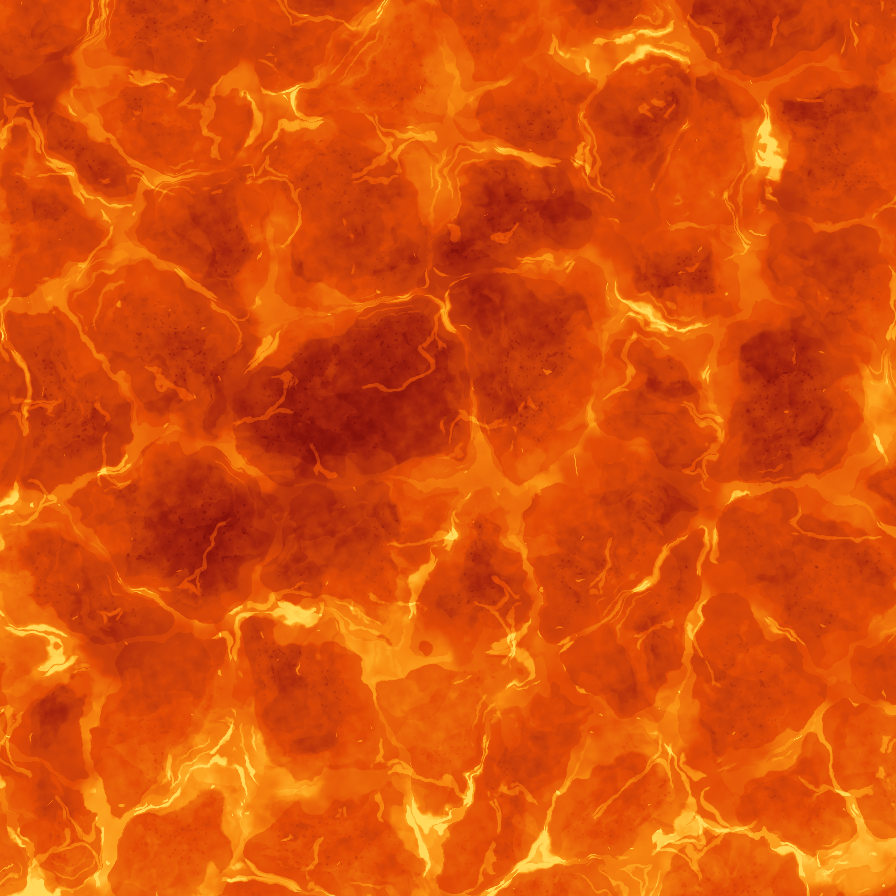
This texture is drawn by a three.js fragment shader. Its source:

```glsl
// Painted molten lava: dark crust cells split by glowing, broken orange veins.
varying vec2 vUv;

vec2 hash2(vec2 p) {
  vec2 k = vec2(dot(p, vec2(127.1, 311.7)), dot(p, vec2(269.5, 183.3)));
  return fract(sin(k) * 43758.5453);
}

// Layered, bent sines, roughly -1 to 1
float waves(vec2 p) {
  float sum = 0.0, amp = 0.5;
  for (int i = 0; i < 5; i++) {
    vec2 q = p + 0.8 * sin(p.yx * 0.9 + vec2(1.7, 4.1));
    sum += amp * sin(q.x) * cos(q.y);
    p = mat2(1.6, 1.2, -1.2, 1.6) * p + 3.7;
    amp *= 0.5;
  }
  return sum;
}

// Cellular noise: x = rounded distance to the cell border, y = cell random
vec2 cells(vec2 p) {
  vec2 base = floor(p), home = vec2(0.0), toHome = vec2(0.0);
  float nearest = 9.0;
  for (int j = -1; j <= 1; j++) {
    for (int i = -1; i <= 1; i++) {
      vec2 id = base + vec2(float(i), float(j));
      vec2 r = id + hash2(id) - p;
      if (dot(r, r) < nearest) {
        nearest = dot(r, r);
        home = id;
        toHome = r;
      }
    }
  }
  float borders = 0.0;
  for (int j = -2; j <= 2; j++) {
    for (int i = -2; i <= 2; i++) {
      vec2 id = home + vec2(float(i), float(j));
      vec2 r = id + hash2(id) - p;
      vec2 gap = r - toHome;
      if (dot(gap, gap) > 0.0001)
        borders += exp(-14.0 * dot(0.5 * (toHome + r), normalize(gap)));
    }
  }
  return vec2(-log(borders) / 14.0, hash2(home + 7.0).x);
}

// Scattered specks, one at most per grid square
float flecks(vec2 p, float share, float stretch) {
  vec2 r = hash2(floor(p));
  vec2 q = fract(p) - 0.3 - 0.4 * r;
  float a = 6.283 * fract(r.x * 17.0), size = 0.08 + 0.2 * r.y;
  q = mat2(cos(a), sin(a), -sin(a), cos(a)) * q * vec2(1.0, stretch);
  return smoothstep(size, size * 0.5, length(q)) * step(fract(r.x * 7.3 + r.y * 5.1), share);
}

// Heat to colour, one palette step per unit
vec3 lavaColor(float heat) {
  vec3 c = mix(vec3(0.53, 0.07, 0.04), vec3(0.65, 0.14, 0.05), clamp(heat + 1.0, 0.0, 1.0));
  c = mix(c, vec3(0.78, 0.24, 0.04), clamp(heat, 0.0, 1.0));
  c = mix(c, vec3(0.89, 0.29, 0.02), clamp(heat - 1.0, 0.0, 1.0));
  c = mix(c, vec3(0.92, 0.40, 0.04), clamp(heat - 2.0, 0.0, 1.0));
  c = mix(c, vec3(0.97, 0.52, 0.06), clamp(heat - 3.0, 0.0, 1.0));
  c = mix(c, vec3(0.99, 0.64, 0.13), clamp(heat - 4.0, 0.0, 1.0));
  return mix(c, vec3(1.0, 0.84, 0.34), clamp(heat - 5.0, 0.0, 1.0));
}

void main() {
  vec2 uv = vUv;
  vec2 warped = uv + 0.04 * vec2(waves(uv * 14.0 + 2.0), waves(uv * 14.0 + 41.0));
  vec2 ragged = warped + 0.007 * vec2(waves(uv * 80.0 + 9.0), waves(uv * 80.0 + 55.0));
  vec2 cell = cells(ragged * 6.4 + 3.0);
  float d = cell.x / 6.4;
  float patches = waves(uv * 13.0 + 17.0);
  float hotSpots = waves(uv * 23.0 + 63.0);
  float low = smoothstep(0.65, 0.0, uv.y);

  // Crust: mottled red, hotter toward the bottom, the top and the right glow
  float heat = 0.45 + 1.2 * waves(uv * 9.0 + 8.0) + 0.5 * waves(uv * 60.0);
  heat += 0.5 * waves(uv * 190.0 + 4.0) * smoothstep(0.0, 0.03, d);
  heat += 1.5 * low + 0.7 * smoothstep(0.65, 1.0, uv.y);
  vec2 toGlow = (uv - vec2(1.02, 0.57)) * vec2(9.0, 8.0);
  heat += 2.2 * exp(-dot(toGlow, toGlow));
  heat += 1.1 * (cell.y - 0.5) * smoothstep(0.0, 0.05, d);

  // Translucent washes with crisp rims
  for (int i = 0; i < 3; i++) {
    float wash = waves(ragged * (10.0 + 6.0 * float(i)) + 23.0 * float(i));
    heat += 0.45 * (smoothstep(0.0, 0.05, wash) - 0.5);
  }

  // Dark pores in the crust
  float pores = flecks(ragged * 75.0, 0.5, 1.3) + flecks(uv * 130.0 + 5.0, 0.5, 1.0);
  heat -= 0.6 * pores * smoothstep(-0.3, 0.2, hotSpots) * smoothstep(0.01, 0.03, d);

  // Veins: soft halo, a broad wash that comes and goes, a thin ragged line
  float flow = smoothstep(-0.3, 0.1, waves(uv * 17.0 + 77.0));
  heat += (0.5 + 0.5 * flow) * smoothstep(0.065, 0.0, d);
  float width = 0.003 + 0.03 * smoothstep(-0.2, 0.4, patches);
  heat += (0.25 + 0.7 * flow + 0.5 * low) * smoothstep(width, width * 0.8, d);
  float thread = 0.002 + 0.007 * smoothstep(-0.3, 0.4, hotSpots);
  heat += 0.7 * flow * smoothstep(thread, thread * 0.6, d);

  // Fine broken cracks inside the crust
  float crack = abs(cells(ragged * 9.0 + 31.0).x) / 9.0;
  heat += 1.5 * smoothstep(0.0026, 0.0012, crack) * smoothstep(0.16, 0.24, waves(uv * 27.0 + 90.0));

  // Yellow cores and thin brush strokes that follow the veins
  float core = 0.0045 * smoothstep(0.2, 0.5, hotSpots);
  heat += 2.0 * smoothstep(core + 0.001, core * 0.5, abs(d - 0.002)) * smoothstep(0.2, 0.28, hotSpots);
  float stroke = abs(fract(d * 90.0 + 0.6 * hotSpots) - 0.5) / 90.0;
  float strokeMask = smoothstep(0.32, 0.42, waves(uv * 21.0 + 12.0)) * smoothstep(0.03, 0.02, d);
  heat += 1.1 * strokeMask * smoothstep(0.0018, 0.0006, stroke);

  // Sparse sparks
  heat += 2.2 * flecks(ragged * 48.0 + 11.0, 0.05, 3.0);

  gl_FragColor = vec4(lavaColor(heat), 1.0);
}
```
